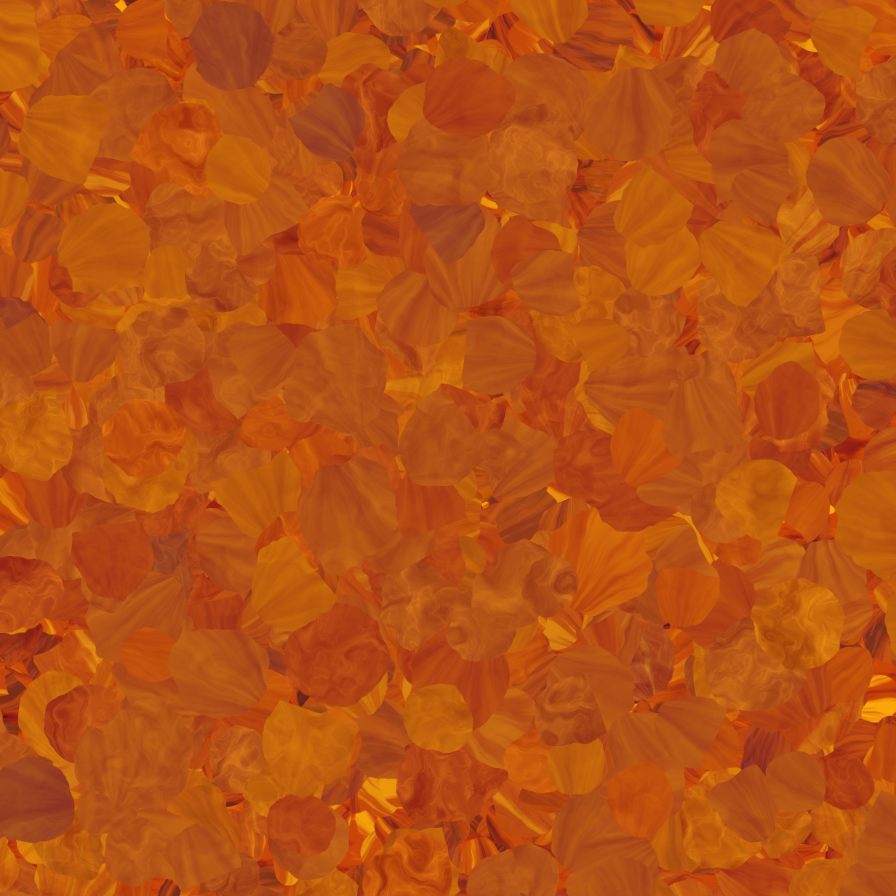
This texture is drawn by a Shadertoy shader. Its source:

```glsl
// Amber collage: layers of ragged overlapping flakes, painted back to front.
// Deep flakes are small, vivid and streaked; upper ones are calm and cloudy.
// Cover thins out toward the canvas border, where more of the depths shows.

vec3 hash3(vec3 p) {
    p = fract(p * vec3(0.1031, 0.1030, 0.0973));
    p += dot(p, p.yxz + 33.33);
    return fract((p.xxy + p.yxx) * p.zyx);
}

float noise(vec2 p) {
    vec2 i = floor(p), f = fract(p);
    f = f * f * (3.0 - 2.0 * f);
    float a = hash3(vec3(i, 7.0)).x;
    float b = hash3(vec3(i + vec2(1, 0), 7.0)).x;
    float c = hash3(vec3(i + vec2(0, 1), 7.0)).x;
    float d = hash3(vec3(i + vec2(1, 1), 7.0)).x;
    return mix(mix(a, b, f.x), mix(c, d, f.x), f.y);
}

float fbm(vec2 p, int octaves) {
    float sum = 0.0, amp = 0.5, total = 0.0;
    for (int i = 0; i < octaves; i++) {
        sum += amp * noise(p);
        total += amp;
        amp *= 0.5;
        p = mat2(1.6, 1.2, -1.2, 1.6) * p + 11.3;
    }
    return sum / total;
}

// Dark maroon through red and orange to bright yellow
vec3 emberRamp(float t) {
    vec3 c = mix(vec3(0.24, 0.04, 0.09), vec3(0.60, 0.12, 0.07), smoothstep(0.0, 0.28, t));
    c = mix(c, vec3(0.79, 0.27, 0.03), smoothstep(0.25, 0.55, t));
    return mix(c, vec3(0.98, 0.66, 0.04), smoothstep(0.66, 1.0, t));
}

vec3 calmTone(float pick) {
    if (pick < 0.44) return vec3(0.70, 0.32, 0.09);
    if (pick < 0.66) return vec3(0.75, 0.375, 0.05);
    if (pick < 0.80) return vec3(0.69, 0.26, 0.08);
    if (pick < 0.93) return vec3(0.75, 0.31, 0.05);
    return vec3(0.62, 0.27, 0.13);
}

// Surface of one flake: q is measured from its centre
vec3 flakeColor(vec2 q, vec3 rnd, vec2 seed, float vivid) {
    // Streaks fan out from a point beyond the flake's edge
    vec2 fan = q + vec2(0.08, 0.0);
    float warp = fbm(q * 25.0 + seed, 3) - 0.5;
    float ray = fbm(vec2(atan(fan.y, fan.x) * 8.0 + warp * 1.5, length(fan) * 9.0) + seed, 4);

    float cloud = fbm(q * 28.0 + seed + warp * 3.0, 6);
    float vein = 1.0 - abs(2.0 * fbm(q * 55.0 - seed + warp * 4.0, 4) - 1.0);
    float cloudy = smoothstep(0.35, 0.9, rnd.y);

    vec3 calm = calmTone(rnd.x);
    calm += (cloud - 0.5) * mix(0.12, 0.48, cloudy) * vec3(0.7, 0.75, 0.05);
    calm += (pow(vein, 7.0) - 0.25) * 0.07 * cloudy * vec3(1.0, 0.9, 0.1);
    calm += (ray - 0.5) * 0.16 * (1.0 - cloudy) * vec3(0.8, 1.0, -0.2);
    calm += dot(q, vec2(0.5, 0.3)) * vec3(0.5, 0.6, -0.1);

    float heat = 0.5 + (ray - 0.5) * 1.5 + (rnd.z - 0.5) * 0.75;
    vec3 ember = emberRamp(heat);
    // Fine mauve scratches in the dark flakes
    float scratch = smoothstep(0.62, 0.75, noise(vec2(q.x * 60.0, q.y * 320.0) + seed));
    ember += scratch * smoothstep(0.4, 0.1, heat) * vec3(0.22, 0.10, 0.12);
    return mix(calm, ember, vivid);
}

void mainImage(out vec4 fragColor, in vec2 fragCoord) {
    vec2 uv = fragCoord / iResolution.y;
    float pixel = 1.0 / iResolution.y;
    vec2 canvas = iResolution.xy / iResolution.y;
    vec3 color = emberRamp(fbm(uv * vec2(30.0, 70.0), 4));

    for (int layer = 0; layer < 7; layer++) {
        float depth = float(layer) / 6.0;
        float cell = layer < 2 ? 0.05 : mix(0.07, 0.087, depth);
        vec2 home = floor(uv / cell + float(layer) * 0.37);

        for (int k = 0; k < 9; k++) {
            vec2 id = home + vec2(k % 3 - 1, k / 3 - 1);
            vec3 place = hash3(vec3(id + 40.0, float(layer) * 17.0 + 3.0));
            vec3 form = hash3(vec3(id + 90.0, float(layer) * 13.0 + 51.0));
            vec3 look = hash3(vec3(id + 150.0, float(layer) * 19.0 + 87.0));
            vec2 center = (id + place.xy - float(layer) * 0.37) * cell;

            // Flakes go missing more often near the border
            vec2 inset = min(center, canvas - center);
            float cover = mix(0.46, 0.76, smoothstep(0.0, 0.12, min(inset.x, inset.y)));
            float radius = cell * mix(0.45, 0.82, form.x);
            vec2 q = uv - center;
            if ((layer > 1 && place.z > cover) || length(q) > radius * 1.15) continue;

            float turn = form.y * 6.2832;
            q = mat2(cos(turn), sin(turn), -sin(turn), cos(turn)) * q;
            vec2 seed = look.xy * 60.0 + 20.0;

            // Ragged outline, sometimes sliced off along one side
            float ragged = 0.66 + 0.46 * fbm(q * 24.0 + seed, 4);
            float edge = length(q * vec2(1.0, 1.0 + 0.35 * form.z)) - radius * ragged;
            if (form.z > 0.6) edge = max(edge, q.x - radius * 0.45 + 0.008 * noise(q * 60.0 + seed));

            float mask = smoothstep(pixel, -pixel, edge);
            if (mask <= 0.0) continue;
            float vivid = pow(1.0 - depth, 1.6) * mix(0.45, 1.0, look.z);
            color = mix(color, flakeColor(q, look, seed, vivid), mask);
        }
    }
    fragColor = vec4(clamp(color, 0.0, 1.0), 1.0);
}
```
